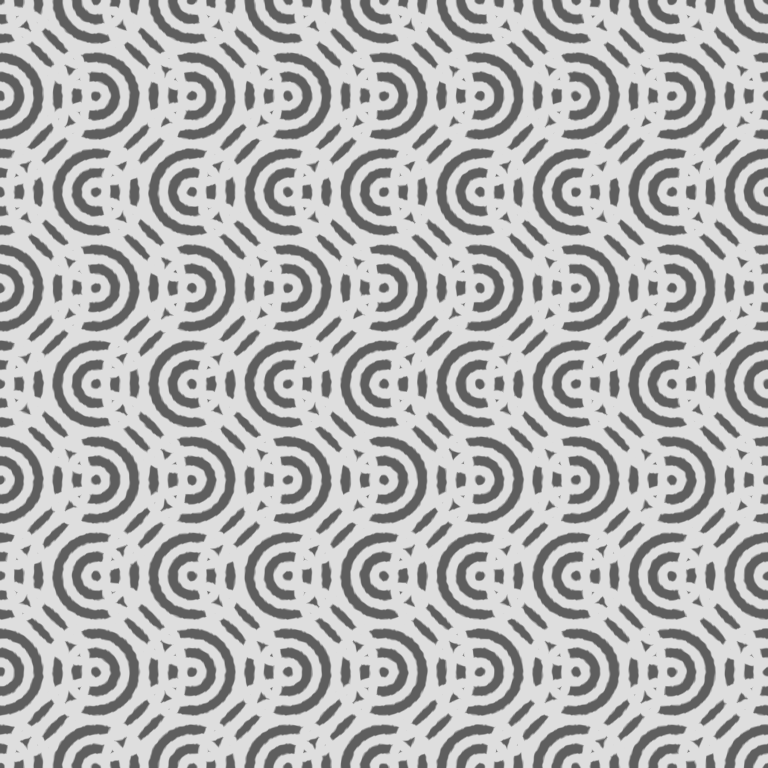
Give the GLSL for this pattern, as a Shadertoy shader.

```glsl
// Rows of overlapping ripples that face right and left in turn, with slightly ragged dark gaps.

const float TAU = 6.2831853;
const float REPEATS = 8.0;         // ripple centres across and down
const float RINGS = 5.0;           // rings between neighbouring centres
const float LIGHT_HALF = 0.25;     // half width of a light band, in ring spacings
const float FRONT_REACH = 4.75;    // extent on the side a ripple faces
const float BACK_REACH = 2.75;     // extent behind it
const vec3 LIGHT = vec3(0.87);
const vec3 DARK = vec3(0.37);

// Signed distance to the light bands of one ripple, in ring spacings
float rippleBands(vec2 offset, float facing) {
    float radius = length(offset) * RINGS;
    float reach = offset.x * facing > 0.0 ? FRONT_REACH : BACK_REACH;
    float band = abs(fract(radius) - 0.5) - LIGHT_HALF;
    return max(band, radius - reach);
}

// Union of the bands from the four nearest centres
float rippleField(vec2 p) {
    vec2 base = floor(p);
    float d = 1.0;
    for (int j = 0; j < 2; j++) {
        for (int i = 0; i < 2; i++) {
            vec2 centre = base + vec2(i, j);
            float facing = mod(centre.y, 2.0) > 0.5 ? 1.0 : -1.0;
            d = min(d, rippleBands(p - centre, facing));
        }
    }
    return d;
}

// Layered sines with whole frequencies, so the wobble wraps
float raggedness(vec2 uv) {
    float a = sin(TAU * dot(uv, vec2(67.0, 31.0)));
    float b = sin(TAU * dot(uv, vec2(-43.0, 73.0)));
    float c = sin(TAU * dot(uv, vec2(89.0, -58.0)) + 2.0 * a);
    return (a + b + c) / 3.0;
}

void mainImage(out vec4 fragColor, in vec2 fragCoord) {
    vec2 uv = fragCoord / iResolution.xy;
    float d = rippleField(uv * REPEATS) + 0.035 * raggedness(uv);

    // Soft edge, never thinner than a pixel
    float pixel = REPEATS * RINGS / min(iResolution.x, iResolution.y);
    float edge = max(0.065, 0.7 * pixel);
    fragColor = vec4(mix(LIGHT, DARK, smoothstep(-edge, edge, d)), 1.0);
}
```
